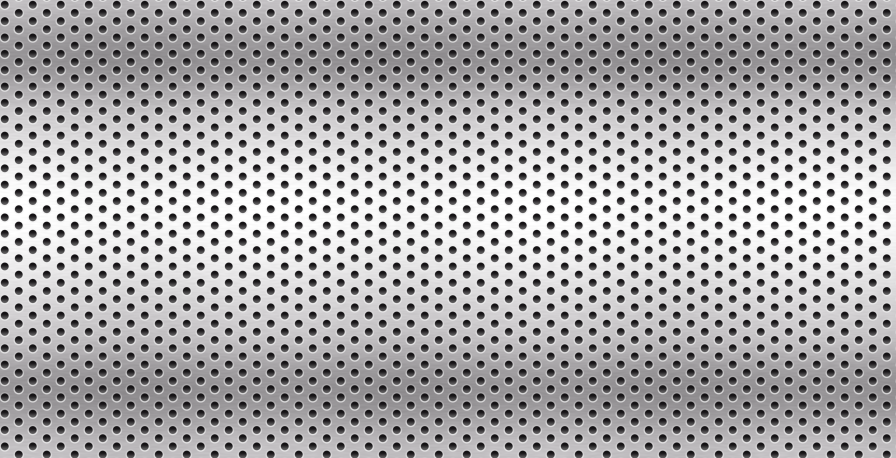
Give the GLSL for this texture, as a Shadertoy shader.

```glsl
const vec2  REPEATS      = vec2(32.0, 28.0);  // staggered hole pairs across and down
const vec2  PHASE        = vec2(0.17, 0.71);  // lattice offset, in cells
const float HOLE_RADIUS  = 0.0085;            // in canvas heights
const float RIM_WIDTH    = 0.0030;
const float RIM_TOP      = 0.22;              // rim strength above and below a hole
const float RIM_BOTTOM   = 0.72;
const float SHEEN_CENTRE = 0.545;
const float BAND_LOW     = 0.145;
const float BAND_HIGH    = 0.875;
const float SWAY_PERIOD  = 0.30;              // sideways sheen, in canvas widths
const float SWAY_AMOUNT  = 0.016;
const float GRAIN_AMOUNT = 0.030;

const vec3 METAL_DARK  = vec3(0.575, 0.565, 0.575);
const vec3 METAL_MID   = vec3(0.760, 0.750, 0.760);
const vec3 METAL_LIGHT = vec3(0.985);
const vec3 RIM_COLOUR  = vec3(0.950);
const vec3 HOLE_SHADOW = vec3(0.075, 0.065, 0.075);
const vec3 HOLE_FLOOR  = vec3(0.360, 0.355, 0.360);

vec2 gradientAt(vec2 cell) {
    float h = fract(sin(dot(cell, vec2(127.1, 311.7))) * 43758.5);
    return vec2(cos(6.2832 * h), sin(6.2832 * h));
}

float gradientNoise(vec2 p) {
    vec2 i = floor(p), f = fract(p);
    vec2 u = f * f * (3.0 - 2.0 * f);
    vec2 e = vec2(1.0, 0.0);
    float low  = mix(dot(gradientAt(i), f), dot(gradientAt(i + e), f - e), u.x);
    float high = mix(dot(gradientAt(i + e.yx), f - e.yx),
                     dot(gradientAt(i + e.xx), f - e.xx), u.x);
    return mix(low, high, u.y);
}

// Brushed sheet: bright centre, two dark bands, lighter outer edges
vec3 metal(vec2 uv) {
    float band = uv.y < SHEEN_CENTRE ? BAND_LOW : BAND_HIGH;
    float inward = clamp((uv.y - band) / (SHEEN_CENTRE - band), 0.0, 1.0);
    float outward = smoothstep(0.0, 0.14, abs(uv.y - band));
    vec3 colour = mix(METAL_DARK, METAL_MID, outward);
    colour = mix(colour, METAL_LIGHT, smoothstep(0.15, 1.0, inward));

    float sway = cos(6.2832 * uv.x / SWAY_PERIOD);
    float grain = gradientNoise(uv * vec2(90.0, 240.0));
    return colour + SWAY_AMOUNT * sway + GRAIN_AMOUNT * grain;
}

// Offset from the nearest hole centre, in canvas heights
vec2 nearestHole(vec2 uv, float aspect) {
    vec2 cellSize = vec2(aspect, 1.0) / REPEATS;
    vec2 p = uv * REPEATS - PHASE;
    vec2 a = (fract(p + 0.5) - 0.5) * cellSize;
    vec2 b = (fract(p) - 0.5) * cellSize;
    return dot(a, a) < dot(b, b) ? a : b;
}

void mainImage(out vec4 fragColor, in vec2 fragCoord) {
    vec2 uv = fragCoord / iResolution.xy;
    float pixel = 1.0 / iResolution.y;
    vec2 offset = nearestHole(uv, iResolution.x / iResolution.y);
    float edge = length(offset) - HOLE_RADIUS;
    float height = offset.y / HOLE_RADIUS;

    vec3 colour = metal(uv);

    // Bevelled rim, catching more light on its lower side
    float rim = 1.0 - smoothstep(-0.7 * pixel, 0.7 * pixel, edge - RIM_WIDTH);
    float rimLight = mix(RIM_BOTTOM, RIM_TOP, smoothstep(-1.0, 1.0, height));
    colour = mix(colour, RIM_COLOUR, rim * rimLight);

    // Hole, shadowed beneath its upper lip
    vec3 inside = mix(HOLE_FLOOR, HOLE_SHADOW, smoothstep(-0.9, 0.6, height));
    float hole = 1.0 - smoothstep(-0.7 * pixel, 0.7 * pixel, edge);
    colour = mix(colour, inside, hole);

    fragColor = vec4(clamp(colour, 0.0, 1.0), 1.0);
}
```
